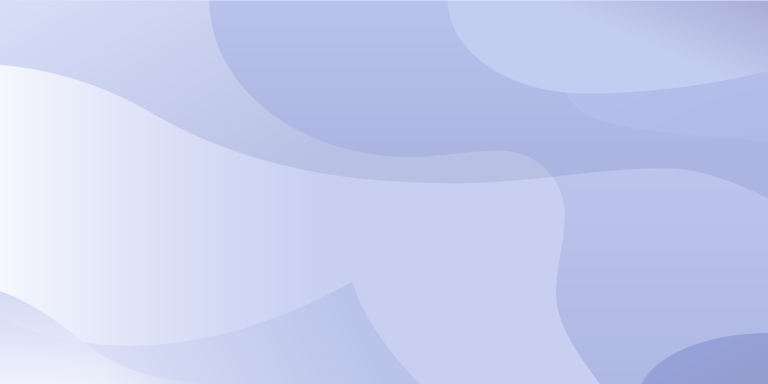
A Shadertoy shader for this background:

```glsl
// Soft lavender background of overlapping translucent waves and blobs.

// Cubic curve between two knots, each given as (position, value, slope).
float bend(float s, vec3 a, vec3 b) {
    float span = b.x - a.x;
    float t = clamp((s - a.x) / span, 0.0, 1.0);
    float ease = t * t * (3.0 - 2.0 * t);
    return mix(a.y, b.y, ease)
         + span * t * (1.0 - t) * (a.z * (1.0 - t) - b.z * t);
}

// Approximate signed distance to an ellipse, negative inside.
float oval(vec2 p, vec2 center, vec2 radii) {
    return (length((p - center) / radii) - 1.0) * min(radii.x, radii.y);
}

// Antialiased coverage, full where the distance is negative.
float cover(float d) {
    float px = 0.75 / iResolution.y;
    return 1.0 - smoothstep(-px, px, d);
}

// Top edge of the long wave that crosses the canvas.
float waveEdge(float x) {
    vec3 crest = vec3(0.391, 0.292, 0.58);
    vec3 trough = vec3(1.198, 0.477, 0.0);
    vec3 swell = vec3(1.732, 0.438, 0.0);
    if (x < crest.x) return bend(x, vec3(0.0, 0.169, 0.09), crest);
    if (x < trough.x) return bend(x, crest, trough);
    if (x < swell.x) return bend(x, trough, swell);
    return bend(x, swell, vec3(2.0, 0.516, 0.47));
}

// Large blob: round left end, flat underside, then a falling right flank.
float blobDist(vec2 p) {
    if (p.x < 1.068) return oval(p, vec2(1.068, 0.0), vec2(0.523, 0.409));
    if (p.x < 1.302)
        return p.y - bend(p.x, vec3(1.068, 0.409, 0.0), vec3(1.302, 0.392, 0.0));
    if (p.y < 0.56) return -oval(p, vec2(1.302, 0.56), vec2(0.169, 0.168));
    vec3 waist = vec3(0.763, 1.448, 0.0);
    float flank = p.y < waist.x ? bend(p.y, vec3(0.56, 1.471, 0.0), waist)
                                : bend(p.y, waist, vec3(1.0, 1.5625, 0.75));
    return flank - p.x;
}

// Pale lobe hanging from the top right.
float lobeDist(vec2 p) {
    if (p.x < 1.523) return oval(p, vec2(1.523, 0.0), vec2(0.357, 0.2435));
    return p.y - bend(p.x, vec3(1.523, 0.2435, 0.0), vec3(2.0, 0.185, -0.24));
}

// Faint fold beneath the lobe.
float foldDist(vec2 p) {
    vec3 knee = vec3(1.589, 0.32, 0.25);
    float edge = p.x < knee.x ? bend(p.x, vec3(1.471, 0.24, 1.6), knee)
                              : bend(p.x, knee, vec3(2.0, 0.37, 0.13));
    return max((p.y - edge) * 0.8, 1.471 - p.x);
}

// Pointed sail at the bottom: a sagging top and a curved right side.
float sailDist(vec2 p) {
    vec3 sag = vec3(0.339, 0.9, 0.0);
    float top = p.x < sag.x ? bend(p.x, vec3(0.0, 0.828, 0.47), sag)
                            : bend(p.x, sag, vec3(0.917, 0.734, -0.55));
    float side = bend(p.y, vec3(0.734, 0.917, 0.33), vec3(1.0, 1.094, 1.0));
    return max(top - p.y, p.x - side);
}

// Low hill in the bottom left corner.
float hillDist(vec2 p) {
    vec3 slope = vec3(0.221, 0.893, 0.8);
    float top = p.x < slope.x ? bend(p.x, vec3(0.0, 0.758, 0.35), slope)
                              : bend(p.x, slope, vec3(0.599, 1.0, 0.05));
    return (top - p.y) * 0.85;
}

void mainImage(out vec4 fragColor, in vec2 fragCoord) {
    // x runs 0..2 rightward, y runs 0..1 downward.
    vec2 uv = fragCoord / iResolution.xy;
    vec2 p = vec2(2.0 * uv.x, 1.0 - uv.y);
    float inBlob = cover(blobDist(p));

    // Upper layer: sky and the blob
    float skyFade = clamp(dot(p, vec2(0.65, 1.06)), 0.0, 1.0);
    vec3 sky = mix(vec3(0.85, 0.87, 0.97), vec3(0.72, 0.755, 0.895), skyFade);
    vec3 blob = mix(vec3(0.725, 0.76, 0.925), vec3(0.675, 0.71, 0.883), min(p.y / 0.41, 1.0));
    vec3 upper = mix(sky, blob, inBlob);

    // Fold and lobe at the top right
    float foldAlpha = 0.85 - 0.9 * max(p.x - 1.471, 0.0);
    upper = mix(upper, vec3(0.71, 0.75, 0.925), foldAlpha * cover(foldDist(p)));
    float lobeShade = clamp((p.x - 1.42) / 0.58 - 4.0 * p.y, 0.0, 1.0);
    vec3 lobe = mix(vec3(0.765, 0.8, 0.945), vec3(0.66, 0.68, 0.84), lobeShade);
    upper = mix(upper, lobe, cover(lobeDist(p)));

    // Lower layer: white-to-lavender wave and the blob seen through it
    float waveFade = min(p.x / 0.86, 1.0);
    waveFade *= 1.3 - 0.3 * waveFade;
    vec3 wave = mix(vec3(0.965, 0.97, 0.995), vec3(0.783, 0.812, 0.945), waveFade);
    vec3 flank = mix(vec3(0.74, 0.772, 0.93), vec3(0.685, 0.718, 0.89),
                     clamp((p.y - 0.43) / 0.57, 0.0, 1.0));
    vec3 color = mix(upper, mix(wave, flank, inBlob), cover((waveEdge(p.x) - p.y) * 0.9));

    // Sail, hill and corner mound
    float sailFade = clamp(1.1 * p.x - 0.5 * (p.y - 0.8), 0.0, 1.0);
    vec3 sail = mix(vec3(0.89, 0.905, 0.975), vec3(0.73, 0.767, 0.92), sailFade);
    color = mix(color, sail, cover(sailDist(p)));
    vec3 hill = mix(vec3(0.8, 0.83, 0.95), vec3(0.955, 0.96, 0.992),
                    clamp((p.y - 0.76) / 0.24, 0.0, 1.0));
    color = mix(color, hill, 0.8 * (1.0 - smoothstep(0.15, 0.6, p.x)) * cover(hillDist(p)));
    float moundFade = clamp((p.x - 1.75) * 2.0 + (p.y - 0.95) * 4.0, 0.0, 1.0);
    vec3 mound = mix(vec3(0.59, 0.632, 0.845), vec3(0.58, 0.605, 0.79), moundFade);
    color = mix(color, mound, cover(oval(p, vec2(2.0, 1.042), vec2(0.339, 0.1745))));

    // Pale hairline along the top
    color = mix(color, vec3(0.87, 0.89, 0.97), 0.8 * (1.0 - smoothstep(0.0, 0.004, p.y)));
    fragColor = vec4(color, 1.0);
}
```
